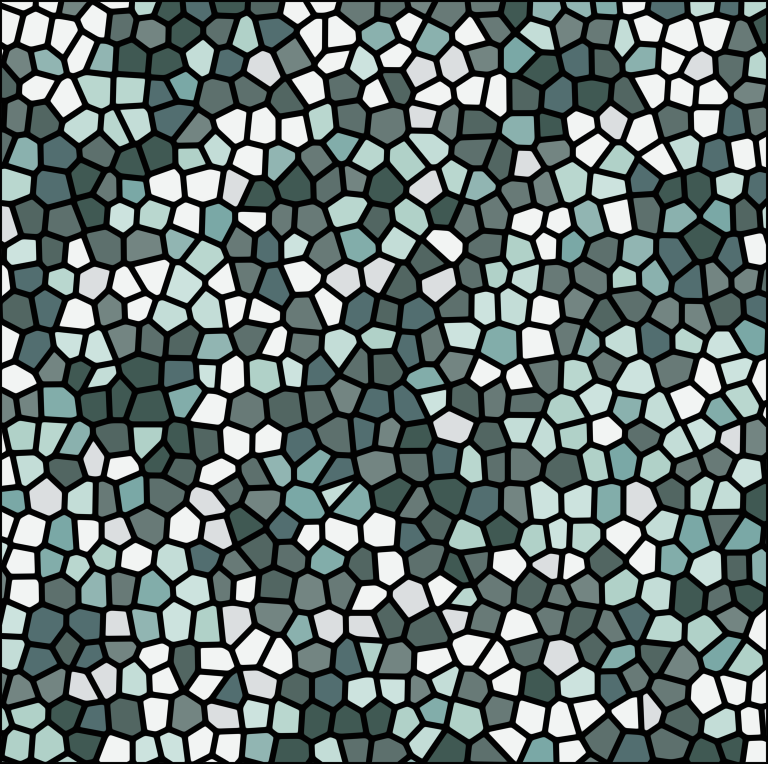
This pattern is drawn by a Shadertoy shader. Its source:

```glsl
// Mosaic of rounded Voronoi tiles in whites, mints, teals and slate greens,
// parted by black grout. Seeds sit on a staggered, jittered grid; the grout
// follows the softened distance to the nearest tile edge.

vec2 hash2(vec2 p) {
    vec3 q = fract(vec3(p.xyx) * vec3(0.1031, 0.1030, 0.0973));
    q += dot(q, q.yzx + 33.33);
    return fract((q.xx + q.yz) * q.zy);
}

// Seed point of a grid cell; odd rows are shifted by half a cell
vec2 seedPoint(vec2 cell) {
    vec2 stagger = vec2(0.5 * mod(cell.y, 2.0), 0.0);
    return cell + stagger + 0.5 + 0.66 * (hash2(cell + 60.0) - 0.5);
}

// Weighted choice of a colour family, then a flat tone within it
vec3 tileColor(vec2 cell) {
    vec2 pick = hash2(cell + 217.0);
    // Layered sines gather light and dark tiles into loose clusters
    float cluster = sin(cell.x * 0.62 + 1.9 * sin(cell.y * 0.47 + 0.6))
                  + sin(cell.y * 0.73 - cell.x * 0.41 + 1.6 * sin(cell.x * 0.53));
    float family = 0.5 + 0.87 * (pick.x - 0.5 + 0.16 * cluster);
    float tone = floor(pick.y * 4.0) / 3.0;
    if (family < 0.23) return vec3(0.95, 0.957, 0.953);                                // white
    if (family < 0.29) return vec3(0.86, 0.87, 0.88);                                  // pale grey
    if (family < 0.44) return mix(vec3(0.69, 0.82, 0.785), vec3(0.80, 0.89, 0.87), tone); // mint
    if (family < 0.52) return mix(vec3(0.48, 0.66, 0.65), vec3(0.57, 0.71, 0.70), tone); // teal
    if (family < 0.80) return mix(vec3(0.32, 0.40, 0.385), vec3(0.45, 0.52, 0.51), tone); // grey green
    if (family < 0.92) return vec3(0.32, 0.43, 0.44);                                  // slate
    return vec3(0.25, 0.35, 0.325);                                                    // deep green
}

void mainImage(out vec4 fragColor, in vec2 fragCoord) {
    float scale = 24.5 / iResolution.y;
    vec2 p = fragCoord * scale;
    vec2 base = floor(p);

    // Nearest seed owns the tile
    vec2 owner = base, toOwner = vec2(0.0);
    float nearest = 1e3;
    for (int y = -2; y <= 2; y++)
    for (int x = -2; x <= 2; x++) {
        vec2 cell = base + vec2(x, y);
        vec2 toSeed = seedPoint(cell) - p;
        float d = dot(toSeed, toSeed);
        if (d < nearest) {
            nearest = d;
            owner = cell;
            toOwner = toSeed;
        }
    }

    // Exponential soft minimum of the edge distances rounds the corners
    float edgeSum = 0.0;
    for (int y = -2; y <= 2; y++)
    for (int x = -2; x <= 2; x++) {
        vec2 toSeed = seedPoint(base + vec2(x, y)) - p;
        vec2 across = toSeed - toOwner;
        if (dot(across, across) > 1e-5)
            edgeSum += exp(-55.0 * dot(0.5 * (toOwner + toSeed), normalize(across)));
    }
    float edge = -log(edgeSum) / 55.0;

    // Grout lines and a thin dark frame around the canvas
    vec2 inset = min(p, iResolution.xy * scale - p);
    float cover = min(edge - 0.097, min(inset.x, inset.y) - 0.065);
    float tile = smoothstep(-0.7 * scale, 0.7 * scale, cover);
    fragColor = vec4(mix(vec3(0.008), tileColor(owner), tile), 1.0);
}
```
